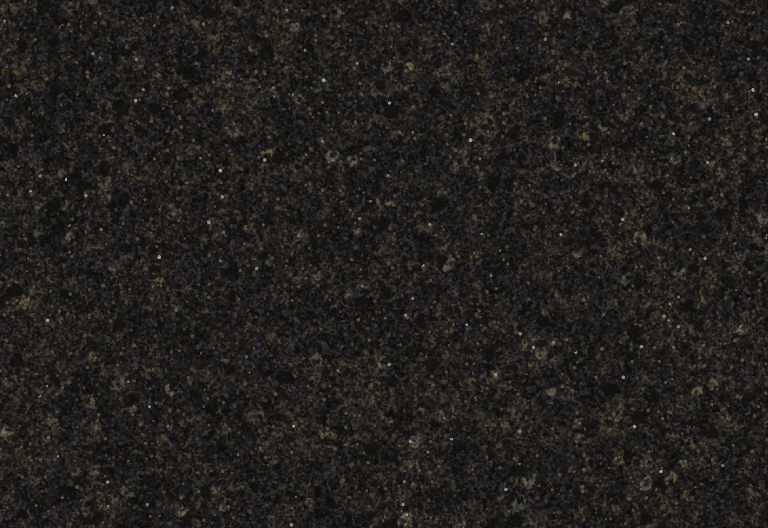
A Shadertoy shader for this texture:

```glsl
// Polished black granite: fine dark grain, black pebbles, tan flakes and pale specks.

// Densities are in cells per canvas height
const float FINE_DENSITY   = 250.0;
const float MEDIUM_DENSITY = 115.0;
const float CLOUD_DENSITY  = 28.0;
const float PEBBLE_DENSITY = 21.0;
const float FLAKE_DENSITY  = 17.0;
const float SPECK_DENSITY  = 100.0;

// Contrast of each grain layer, in log brightness
const float FINE_CONTRAST   = 1.15;
const float MEDIUM_CONTRAST = 0.72;
const float CLOUD_CONTRAST  = 0.36;

const float BASE_TONE    = 0.113;
const float PEBBLE_SHARE = 0.30;
const float FLAKE_SHARE  = 0.42;
const float SPECK_SHARE  = 0.12;

const vec3 NEUTRAL_TINT = vec3(1.03, 1.00, 0.95);
const vec3 BROWN_TINT   = vec3(1.14, 1.00, 0.82);
const vec3 PEBBLE_BLACK = vec3(0.050, 0.050, 0.048);
const vec3 FLAKE_TAN    = vec3(0.39, 0.34, 0.24);
const vec3 FLAKE_GREY   = vec3(0.33, 0.33, 0.30);
const vec3 SPECK_WARM   = vec3(0.36, 0.31, 0.24);
const vec3 SPECK_PALE   = vec3(0.62, 0.61, 0.57);
const vec3 SPECK_BLUE   = vec3(0.20, 0.22, 0.34);

vec4 hash4(vec2 cell) {
    vec4 h = fract(cell.xyxy * vec4(0.1031, 0.1030, 0.0973, 0.1099));
    h += dot(h, h.wzxy + 33.33);
    return fract((h.xxyz + h.yzzw) * h.zywx);
}

// Soft cellular noise: every grain has its own tone, blended at its rim
float grain(vec2 p) {
    vec2 cell = floor(p);
    float toneSum = 0.0, weightSum = 0.0;
    for (int y = -1; y <= 1; y++)
    for (int x = -1; x <= 1; x++) {
        vec2 c = cell + vec2(x, y);
        vec4 h = hash4(c);
        vec2 d = p - c - h.xy;
        float weight = exp(-7.0 * dot(d, d));
        toneSum += weight * h.z;
        weightSum += weight;
    }
    return toneSum / weightSum;
}

// Nearest scattered point: offset to it in xy, two random values in zw
vec4 scatter(vec2 p) {
    vec2 cell = floor(p);
    vec4 nearest = vec4(9.0, 9.0, 0.0, 0.0);
    for (int y = -1; y <= 1; y++)
    for (int x = -1; x <= 1; x++) {
        vec2 c = cell + vec2(x, y);
        vec4 h = hash4(c + 71.0);
        vec2 d = p - c - h.xy;
        if (dot(d, d) < dot(nearest.xy, nearest.xy)) nearest = vec4(d, h.zw);
    }
    return nearest;
}

vec2 rotate(vec2 p, float angle) {
    float c = cos(angle), s = sin(angle);
    return vec2(c * p.x - s * p.y, s * p.x + c * p.y);
}

void mainImage(out vec4 fragColor, in vec2 fragCoord) {
    vec2 p = fragCoord / iResolution.y;
    float pixel = 1.0 / iResolution.y;

    // Dark ground of layered grain
    float fine   = grain(p * FINE_DENSITY);
    float medium = grain(p * MEDIUM_DENSITY + 17.0);
    float cloud  = grain(p * CLOUD_DENSITY + 43.0);
    float tone = BASE_TONE * exp((fine - 0.5) * FINE_CONTRAST
                               + (medium - 0.5) * MEDIUM_CONTRAST
                               + (cloud - 0.5) * CLOUD_CONTRAST);
    float brownness = smoothstep(0.45, 0.95, 0.5 * (cloud + medium));
    vec3 color = tone * mix(NEUTRAL_TINT, BROWN_TINT, brownness);

    // Rounded black pebbles with slightly rough rims
    vec4 pebble = scatter(p * PEBBLE_DENSITY);
    vec2 oval = rotate(pebble.xy, pebble.w * 6.283) * vec2(1.0, 1.25);
    float pebbleRadius = mix(0.14, 0.32, pebble.w * pebble.w);
    float pebbleEdge = length(oval) - pebbleRadius + 0.12 * (medium - 0.5);
    float pebbleMask = 1.0 - smoothstep(-0.04, 0.04 + pixel * PEBBLE_DENSITY, pebbleEdge);
    pebbleMask *= step(pebble.z, PEBBLE_SHARE);
    color = mix(color, PEBBLE_BLACK + 0.12 * color, 0.85 * pebbleMask);

    // Broken, curled mineral flakes
    vec4 flake = scatter(p * FLAKE_DENSITY + 29.0);
    vec2 curl = rotate(flake.xy, flake.w * 40.0) * vec2(1.0, 1.6);
    float flakeRadius = mix(0.08, 0.24, flake.w);
    float rim = abs(length(curl) - flakeRadius) - 0.07 + 0.16 * (medium - 0.5);
    float flakeMask = 1.0 - smoothstep(-0.03, 0.05 + pixel * FLAKE_DENSITY, rim);
    flakeMask *= smoothstep(-0.15, 0.10, curl.x + 0.4 * (medium - 0.4));
    flakeMask *= step(flake.z, FLAKE_SHARE) * mix(0.25, 0.85, fract(flake.w * 13.0));
    vec3 flakeColor = mix(FLAKE_TAN, FLAKE_GREY, fract(flake.w * 7.0));
    color = mix(color, flakeColor * (0.55 + 0.9 * fine), flakeMask);

    // Tiny bright crystals, a few of them white or blue
    vec4 speck = scatter(p * SPECK_DENSITY + 61.0);
    float speckRadius = mix(0.20, 0.36, speck.w);
    float soft = 0.5 * pixel * SPECK_DENSITY;
    float speckMask = 1.0 - smoothstep(speckRadius - soft, speckRadius + soft, length(speck.xy));
    speckMask *= step(speck.z, SPECK_SHARE) * (1.0 - 0.8 * pebbleMask);
    float kind = fract(speck.w * 19.0);
    vec3 speckColor = mix(SPECK_WARM, SPECK_PALE, step(0.91, kind));
    speckColor = mix(speckColor, SPECK_BLUE, step(kind, 0.05));
    color = mix(color, speckColor, speckMask * mix(0.35, 1.0, fract(speck.w * 5.0)));

    fragColor = vec4(color, 1.0);
}
```
